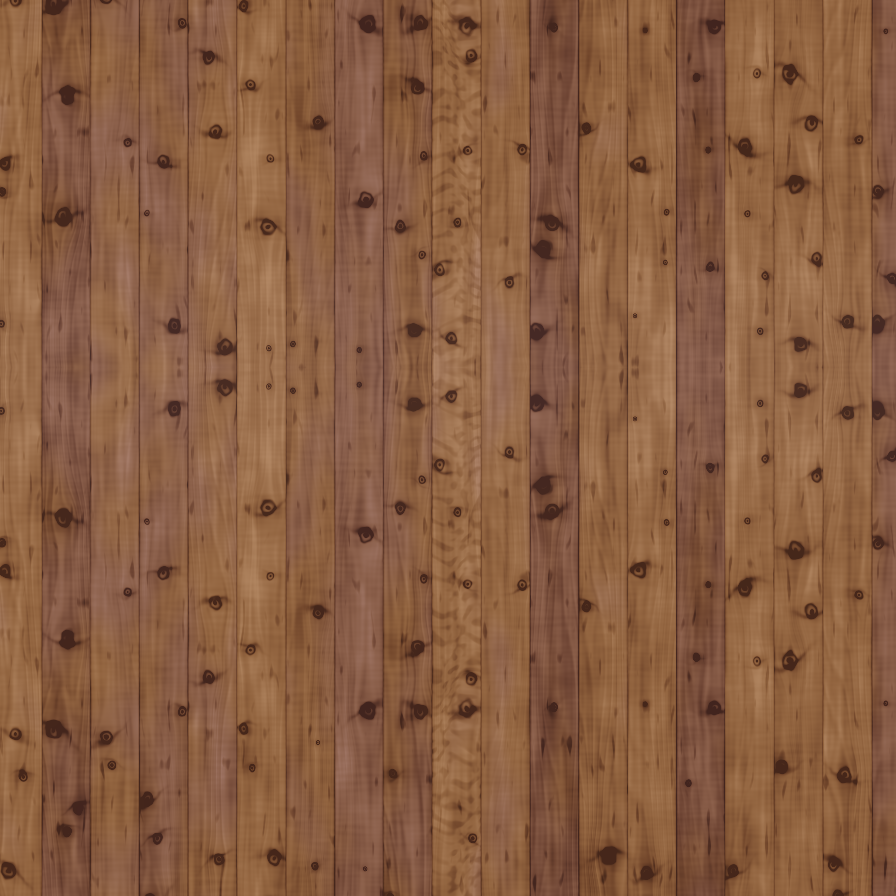
Give the GLSL for this texture, as a Shadertoy shader.

```glsl
const float PLANK_WIDTH = 0.0545;
const float SEAM_WIDTH = 0.0011;
const float MIRROR_HEIGHT = 0.59;
const float KNOT_SPACING = 0.072;
const float KNOT_CHANCE = 0.64;
const float KNOT_RADIUS = 0.0075;
const float RING_COUNT = 95.0;
const float BASE_TONE = 0.62;
const vec3 BARK = vec3(0.27, 0.15, 0.10);
const vec3 UMBER = vec3(0.44, 0.27, 0.165);
const vec3 HONEY = vec3(0.57, 0.39, 0.245);
const vec3 STRAW = vec3(0.69, 0.52, 0.375);
const vec3 PLUM_TINT = vec3(0.95, 0.95, 1.17);

vec2 hash2(vec2 p) {
    vec3 q = fract(p.xyx * vec3(0.1031, 0.1030, 0.0973));
    q += dot(q, q.yzx + 33.33);
    return fract((q.xx + q.yz) * q.zy);
}

float corner(vec2 cell, vec2 offset) {
    float angle = 6.2832 * hash2(cell).x;
    return dot(vec2(cos(angle), sin(angle)), offset);
}

float gradientNoise(vec2 p) {
    vec2 i = floor(p), f = fract(p);
    vec2 s = f * f * f * (f * (f * 6.0 - 15.0) + 10.0);
    vec2 e = vec2(0.0, 1.0);
    float low = mix(corner(i, f), corner(i + e.yx, f - e.yx), s.x);
    float high = mix(corner(i + e.xy, f - e.xy), corner(i + e.yy, f - e.yy), s.x);
    return 1.4 * mix(low, high, s.y);
}

// Returns the knot darkness and bends the grain coordinate around each knot.
float knots(vec2 p, float plank, inout float grain) {
    float dark = 0.0;
    float row = floor(p.y / KNOT_SPACING);
    float wobble = gradientNoise(p * 130.0);
    float sway = gradientNoise(p * 65.0 + plank * 7.0);
    for (float j = -1.0; j <= 1.0; j++) {
        vec2 cell = vec2(plank, row + j);
        vec2 place = hash2(cell + 41.0);
        vec2 kind = hash2(cell + 97.0);
        vec2 shape = hash2(cell + 173.0);
        if (kind.x > KNOT_CHANCE) continue;

        float size = mix(0.3, 1.2, kind.y);
        vec2 center = vec2((0.12 + 0.76 * place.x) * PLANK_WIDTH,
                           (row + j + 0.15 + 0.7 * place.y) * KNOT_SPACING);
        vec2 d = p - center;
        vec2 pull = d / (size * vec2(0.015, 0.026));
        grain -= 0.75 * d.x * exp(-dot(pull, pull));

        // Ringed eye with a dark rim
        float r = length(d * vec2(1.0, 0.85)) / (KNOT_RADIUS * size) + 0.22 * wobble;
        float eye = smoothstep(1.3, 0.8, r) * (0.32 + 0.2 * cos(r * 7.5));
        eye += 0.3 * smoothstep(0.4, 0.1, r);

        // Smoky halo and slanted, curved wings
        vec2 h = d / (size * vec2(0.017, 0.013));
        float halo = exp(-dot(h, h)) * (0.2 + 0.25 * sway);
        float side = shape.x < 0.5 ? -1.0 : 1.0;
        float bend = d.y + (shape.y - 0.5) * 1.3 * d.x + side * (14.0 * d.x * d.x - 0.005);
        bend += 0.005 * sway;
        float reach = d.x / (0.018 * size);
        float wing = exp(-pow(bend / (0.0035 * size), 2.0) - reach * reach);
        dark += eye + halo + wing * 0.4 * smoothstep(0.4, 0.8, size);
    }
    return min(dark, 0.85);
}

vec3 woodColor(float tone) {
    vec3 color = mix(BARK, UMBER, smoothstep(0.0, 0.35, tone));
    color = mix(color, HONEY, smoothstep(0.25, 0.65, tone));
    return mix(color, STRAW, smoothstep(0.55, 1.05, tone));
}

void mainImage(out vec4 fragColor, in vec2 fragCoord) {
    vec2 uv = fragCoord / iResolution.xy;
    vec2 p = vec2(uv.x + 0.008, abs(uv.y - MIRROR_HEIGHT));
    float plank = floor(p.x / PLANK_WIDTH);
    vec2 local = vec2(p.x - plank * PLANK_WIDTH, p.y);
    vec2 trait = hash2(vec2(plank, 11.0));
    vec2 figure = hash2(vec2(plank, 29.0));
    vec2 shift = vec2(plank * 3.7, plank * 9.1);

    float grain = local.x;
    float dark = knots(local, plank, grain);

    // Growth rings, fibres and stains, drawn out along the boards
    vec2 g = vec2(grain, p.y);
    float arch = gradientNoise(g * vec2(24.0, 3.2) + shift);
    float phase = grain * RING_COUNT + 3.2 * arch;
    float rings = sin(6.2832 * phase + 1.2 * sin(6.2832 * phase));
    float fibre = gradientNoise(g * vec2(190.0, 11.0) + shift);
    float strand = gradientNoise(g * vec2(85.0, 4.0) + shift + 5.0);
    float stain = gradientNoise(g * vec2(22.0, 9.0) + shift + 13.0);
    float cloud = gradientNoise(g * vec2(45.0, 30.0) + shift + 23.0);
    float saw = gradientNoise(p * vec2(28.0, 230.0) + shift);
    float ripple = gradientNoise(g * vec2(70.0, 110.0) + 2.0 * stain + shift);

    float tone = BASE_TONE + 0.2 * (trait.x - 0.5);
    tone += rings * mix(0.025, 0.075, figure.x);
    tone += 0.13 * fibre + 0.13 * strand + 0.17 * stain + 0.1 * cloud + 0.05 * saw;
    tone -= 0.2 * smoothstep(0.75, 0.9, figure.y) * smoothstep(-0.1, 0.5, ripple);

    // Short dark flecks in the pores
    float pore = gradientNoise(g * vec2(130.0, 32.0) + shift + 31.0);
    tone -= 0.28 * smoothstep(0.48, 0.75, pore);
    tone -= dark;

    // Board joints with softly shaded edges
    float edge = min(local.x, PLANK_WIDTH - local.x);
    float seam = 1.0 - smoothstep(0.0, SEAM_WIDTH * 1.6, edge);
    tone -= seam * mix(0.15, 0.4, trait.y) + 0.05 * exp(-edge / 0.004);

    // Plum-coloured boards, pale sheen and falloff towards the corners
    float plum = smoothstep(0.55, 0.95, trait.y + 0.35 * stain);
    tone -= 0.13 * plum;
    vec2 away = uv - vec2(0.5, 0.56);
    tone += 0.06 - 0.3 * dot(away, away);
    vec3 color = woodColor(clamp(tone, 0.0, 1.1));
    color *= mix(vec3(1.0), PLUM_TINT, plum);
    color += vec3(0.015, 0.02, 0.03) * exp(-p.y * p.y / 0.02);
    fragColor = vec4(color, 1.0);
}
```
